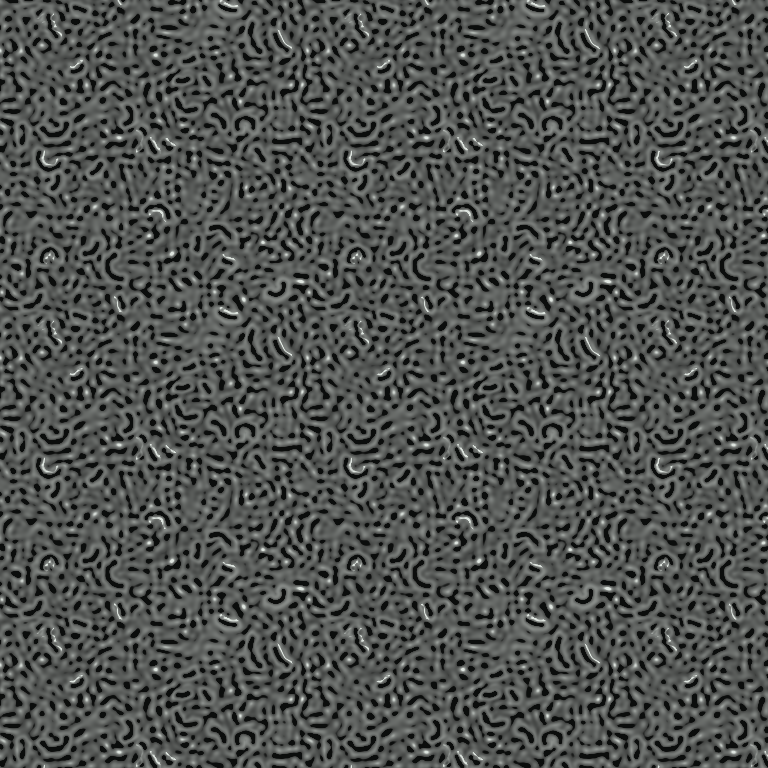
Reproduce this pattern procedurally as a three.js fragment shader.

```glsl
// Grey tile of black dots and short worms with pale halos, repeated 2.5 times each way.
#define REPEATS 2.5
#define CELLS 16.0
#define WAVES 27.0
#define KERNELS 4
#define STROKES 36
#define PATCHES 13.0
#define INK_START 0.72
#define INK_FULL 1.22
#define MID_GREY 0.338
#define CONTRAST 0.085
#define INK vec3(0.045, 0.05, 0.047)
#define TINT vec3(0.985, 1.015, 0.99)

varying vec2 vUv;

const float TAU = 6.2831853;

float hash(vec2 p) {
  return fract(sin(dot(p, vec2(127.1, 311.7))) * 43758.5453);
}

vec2 hash2(vec2 p) {
  return vec2(hash(p), hash(p + vec2(37.3, 17.9)));
}

// Smooth value noise that wraps at the tile edge
float tileNoise(vec2 p, float cells) {
  vec2 q = p * cells;
  vec2 i = floor(q);
  vec2 f = q - i;
  f = f * f * (3.0 - 2.0 * f);
  vec2 a = mod(i, cells);
  vec2 b = mod(i + 1.0, cells);
  return mix(mix(hash(a), hash(vec2(b.x, a.y)), f.x),
             mix(hash(vec2(a.x, b.y)), hash(b), f.x), f.y);
}

// Band-limited noise: small wave packets turned at random, wrapping at the tile edge
float packetNoise(vec2 p) {
  vec2 q = p * CELLS;
  vec2 base = floor(q);
  float sum = 0.0;
  for (int y = -1; y <= 1; y++) {
    for (int x = -1; x <= 1; x++) {
      vec2 cell = base + vec2(float(x), float(y));
      vec2 id = mod(cell, CELLS);
      for (int k = 0; k < KERNELS; k++) {
        vec2 seed = id + float(k) * vec2(19.7, 53.1) + 3.0;
        vec2 offset = q - cell - hash2(seed);
        vec2 shape = hash2(seed + 71.7);
        float angle = TAU * shape.x;
        float freq = WAVES / CELLS * mix(0.8, 1.2, shape.y);
        float envelope = max(0.0, 1.0 - dot(offset, offset));
        float along = dot(offset, vec2(cos(angle), sin(angle)));
        sum += envelope * envelope * envelope
             * cos(TAU * (freq * along + hash(seed + 131.3)));
      }
    }
  }
  return sum / sqrt(0.224 * float(KERNELS));
}

// Distance to an arc centred on the y axis
float arcDistance(vec2 p, float radius, float halfAngle) {
  vec2 tip = vec2(sin(halfAngle), cos(halfAngle));
  p.x = abs(p.x);
  return tip.y * p.x > tip.x * p.y ? length(p - tip * radius)
                                   : abs(length(p) - radius);
}

// Lays longer curved worms, some with a bright sliver on the inside, over the field
float addStrokes(vec2 p, float field) {
  float wobble = 0.004 * field;
  for (int i = 0; i < STROKES; i++) {
    vec2 seed = vec2(float(i) * 1.37 + 5.1, 211.3);
    vec2 size = hash2(seed + 9.2);
    float radius = mix(0.025, 0.11, size.x * size.x);
    float halfAngle = min(mix(0.012, 0.06, size.y * size.y) / radius, 2.2);
    float turn = TAU * hash(seed + 23.8);
    vec2 q = fract(p - hash2(seed) + 0.5) - 0.5;
    q = mat2(cos(turn), sin(turn), -sin(turn), cos(turn)) * q;
    q.y += radius;
    float d = arcDistance(q, radius, halfAngle) * WAVES;
    float side = (length(q) - radius + wobble) * WAVES;
    float ridge = 2.2 * cos(TAU * min(d + wobble * WAVES * 0.4, 1.0));
    float sliver = exp(-pow((side + 0.36) * 7.0, 2.0)) * step(d, 0.5);
    ridge -= 3.0 * sliver * step(0.55, hash(seed + 41.6));
    field = mix(field, ridge, exp(-1.7 * d * d));
  }
  return field;
}

void main() {
  vec2 tile = fract(vUv * REPEATS);

  // Calm, slightly paler patches break up the busy field
  float calm = smoothstep(0.68, 0.98, tileNoise(tile, PATCHES));
  float field = packetNoise(tile) * mix(1.06, 0.4, calm);
  field = addStrokes(tile, field);

  // Troughs become pale halos, the deepest ones bright glints
  float glint = max(-field - 1.7, 0.0);
  float grey = MID_GREY - CONTRAST * field + 0.09 * glint * glint + 0.06 * calm;
  vec3 colour = min(grey, 0.88) * TINT;

  // Peaks turn into black dots and worms
  colour = mix(colour, INK, smoothstep(INK_START, INK_FULL, field));
  gl_FragColor = vec4(colour, 1.0);
}
```
